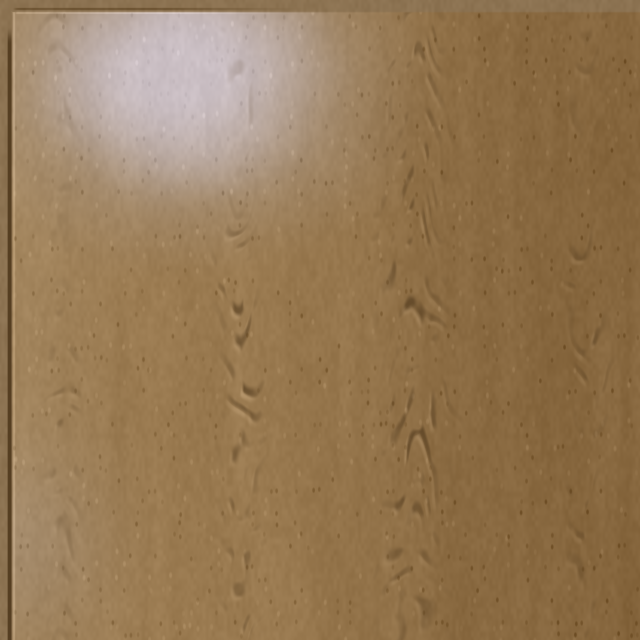
Give the GLSL for this texture, as a three.js fragment shader.

```glsl
// Varnished wood panel with cathedral grain, a soft lamp glare and a shadowed left edge.
varying vec2 vUv;

const vec3 TAN = vec3(0.60, 0.475, 0.31);
const vec3 DEEP = vec3(0.53, 0.405, 0.245);
const vec3 PALE = vec3(0.65, 0.545, 0.40);
const vec3 HAZE = vec3(0.67, 0.59, 0.51);
const vec3 GLARE = vec3(0.79, 0.745, 0.765);
const vec3 DARK = vec3(0.31, 0.22, 0.11);
const vec3 FRAME = vec3(0.55, 0.45, 0.32);

const vec2 PANEL_CORNER = vec2(0.019, 0.981); // upper left corner of the panel
const vec2 GLARE_CENTER = vec2(0.285, 0.885);
const vec2 GLARE_SIZE = vec2(0.19, 0.15);
const float FIRST_COLUMN = 0.095;  // x of the first grain column
const float COLUMN_STEP = 0.275;
const float RING_RATE = 17.0;      // arches per canvas height
const float ARCH_SLOPE = 32.0;
const float GRAIN_DEPTH = 0.72;
const float MOTTLE = 0.05;
const float BANDING = 0.028;

float hash(vec2 p) {
  vec3 q = fract(vec3(p.xyx) * 0.1031);
  q += dot(q, q.yzx + 33.33);
  return fract((q.x + q.y) * q.z);
}

float noise(vec2 p) {
  vec2 i = floor(p), f = fract(p);
  f = f * f * (3.0 - 2.0 * f);
  return mix(mix(hash(i), hash(i + vec2(1.0, 0.0)), f.x),
             mix(hash(i + vec2(0.0, 1.0)), hash(i + 1.0), f.x), f.y);
}

float fbm(vec2 p) {
  float sum = 0.0, amp = 0.5;
  for (int i = 0; i < 4; i++) {
    sum += amp * noise(p);
    p = p * 2.03 + 17.3;
    amp *= 0.5;
  }
  return sum;
}

// Broken arches gathered in vertical columns; 1 is the deepest groove.
float archGrain(vec2 p) {
  float id = floor((p.x - FIRST_COLUMN) / COLUMN_STEP + 0.5);
  float wander = (noise(vec2(id * 7.0 + 3.0, p.y * 5.0)) - 0.5) * 0.025;
  float d = p.x - FIRST_COLUMN - id * COLUMN_STEP - wander;
  float broad = 1.0 - min(abs(id - 2.0), 1.0);
  float width = mix(0.024, 0.042, broad);
  float direction = mod(id, 2.0) > 0.5 ? -1.0 : 1.0;
  float phase = p.y * RING_RATE + direction * sqrt(d * d + 0.0001) * ARCH_SLOPE
              + (noise(p * vec2(32.0, 15.0)) - 0.5) * 1.5;
  float line = smoothstep(0.45, 0.95, 1.0 - abs(2.0 * fract(phase) - 1.0));
  float broken = smoothstep(0.38, 0.78, noise(p * vec2(75.0, 38.0) + id * 5.0));
  float clump = 0.25 + 0.75 * smoothstep(0.25, 0.65, noise(vec2(id * 3.7 + 0.5, p.y * 7.0)));
  float middle = (p.y - 0.42) / 0.24;
  float strength = exp(-0.25 * (id - 1.7) * (id - 1.7)) * mix(0.5, 1.0, exp(-middle * middle));
  return line * broken * clump * strength * exp(-d * d / (width * width));
}

// One soft upright fleck per cell, present in a share of the cells.
float flecks(vec2 p, vec2 cells, float share) {
  vec2 q = p * cells, id = floor(q);
  vec2 center = 0.35 + 0.3 * vec2(hash(id + 5.1), hash(id + 9.7));
  float dotShape = 1.0 - smoothstep(0.08, 0.34, length(fract(q) - center));
  return dotShape * step(1.0 - share, hash(id)) * (0.4 + 0.6 * hash(id + 2.3));
}

vec3 woodTone(vec2 p) {
  float cloud = fbm(p * vec2(5.0, 3.0)) - 0.47;
  vec3 wood = mix(TAN, DEEP, smoothstep(0.42, 0.86, p.x + 0.35 * cloud - 0.08 * (p.y - 0.5)));
  wood = mix(wood, PALE, 0.45 * (1.0 - smoothstep(0.0, 0.25, p.x)));
  vec2 corner = (p - vec2(0.03, 0.15)) / vec2(0.13, 0.14);
  return mix(wood, HAZE, 0.4 * exp(-dot(corner, corner))) + 0.04 * cloud;
}

void main() {
  vec2 p = vUv;
  vec3 color = woodTone(p);

  // Lamp reflection: wide haze around a bright core
  vec2 g = (p - GLARE_CENTER) / GLARE_SIZE;
  float r = length(g) + 0.25 * (fbm(p * 7.0) - 0.47);
  float core = 1.0 - smoothstep(0.25, 1.5, r);
  color = mix(color, HAZE, 0.85 * (1.0 - smoothstep(0.5, 2.3, r)));
  color = mix(color, GLARE, core);

  // Fine upright texture and pores
  float mottle = 0.6 * noise(p * vec2(210.0, 110.0)) + 0.4 * noise(p * vec2(120.0, 40.0)) - 0.5;
  color += MOTTLE * mottle + BANDING * (noise(p * vec2(48.0, 2.5)) - 0.5);
  color -= 0.10 * flecks(p, vec2(105.0, 58.0), 0.10) * (1.0 - 0.5 * core);
  color += 0.06 * flecks(p + 0.37, vec2(95.0, 50.0), 0.08);

  // Arched grooves with a lit lower rim
  float groove = archGrain(p);
  float rim = max(archGrain(p + vec2(0.004, 0.007)) - groove, 0.0);
  color = mix(color, DARK, GRAIN_DEPTH * groove * (1.0 - 0.65 * core));
  color += 0.10 * rim;

  // Surrounding frame, shadow gap and lit panel edges
  vec2 inside = vec2(p.x - PANEL_CORNER.x, PANEL_CORNER.y - p.y);
  float panel = smoothstep(-0.002, 0.002, min(inside.x, inside.y));
  color = mix(FRAME + MOTTLE * mottle, color, panel);
  float gap = 1.0 - smoothstep(0.0015, 0.0045, abs(inside.x + 0.004));
  color = mix(color, DARK, 0.9 * gap * smoothstep(0.02, 0.05, inside.y));
  float sideRim = (1.0 - smoothstep(0.0, 0.003, abs(inside.x - 0.003))) * step(0.0, inside.y);
  float along = smoothstep(0.0, 0.01, inside.x) * (1.0 - smoothstep(0.22, 0.5, p.x));
  float topRim = (1.0 - smoothstep(0.0, 0.003, abs(inside.y - 0.001))) * along;
  float topShade = (1.0 - smoothstep(0.0, 0.003, abs(inside.y + 0.005))) * along;
  color += 0.10 * max(sideRim, topRim) - 0.13 * topShade;

  gl_FragColor = vec4(color, 1.0);
}
```
